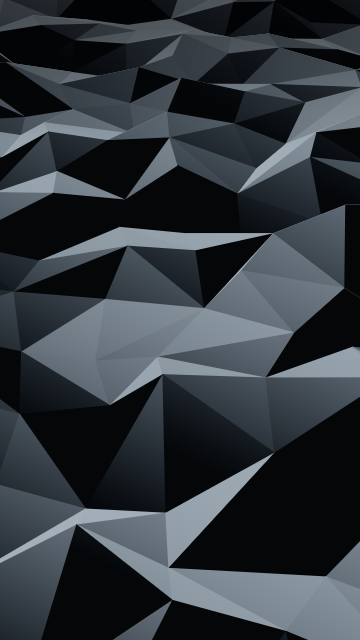
Give the GLSL for this background, as a Shadertoy shader.

```glsl
// Low-poly night terrain: a jittered triangle mesh with rolling ridges, seen in
// perspective. Each pixel paints the nearby facets from far to near, flat shaded
// by slope with light coming from behind the ridges.

const vec2 CELL = vec2(0.2, 0.12);   // mesh spacing: across, into the distance
const int ROWS = 24;
const float NEAR = 0.84;
const float EYE = 1.5;               // eye height, also the horizon on screen

vec3 hash3(vec2 id) {
    vec3 q = fract(id.xyx * vec3(0.1031, 0.1030, 0.0973));
    q += dot(q, q.yxz + 33.33);
    return fract((q.xxy + q.yzz) * q.zyx);
}

// Mesh vertex as (across, height, distance).
vec3 meshVertex(vec2 id) {
    vec3 r = hash3(id + 57.0) - 0.5;
    vec2 g = (id + 0.62 * r.xy) * CELL + vec2(0.0, NEAR);
    float ridge = 0.042 * sin(19.6 * g.y - 0.15 + 1.1 * sin(5.0 * g.x + 0.7));
    float swell = 0.035 * sin(7.0 * g.x - 5.0 * g.y + 1.0);
    return vec3(g.x, ridge + swell + 0.08 * r.z, g.y);
}

vec2 project(vec3 v) {
    return vec2(v.x / v.z, EYE - (EYE - v.y) / v.z);
}

float cross2(vec2 a, vec2 b) { return a.x * b.y - a.y * b.x; }

// Squared distance to an edge, and the signed side of it.
vec2 edgeDistance(vec2 p, vec2 a, vec2 b, float winding) {
    vec2 e = b - a, w = p - a;
    vec2 off = w - e * clamp(dot(w, e) / max(dot(e, e), 1e-9), 0.0, 1.0);
    return vec2(dot(off, off), winding * cross2(e, w));
}

float triangleDistance(vec2 p, vec2 a, vec2 b, vec2 c) {
    float winding = sign(cross2(b - a, c - a));
    vec2 d = min(min(edgeDistance(p, a, b, winding),
                     edgeDistance(p, b, c, winding)),
                     edgeDistance(p, c, a, winding));
    return -sqrt(d.x) * sign(d.y);
}

// Steel blue ramp: a long black toe, then a steady climb to pale grey.
vec3 steel(float light) {
    float t = 1.0 / (1.0 + exp(-1.7 * light));
    float v = pow(max(t - 0.38, 0.0) / 0.62, 1.25);
    return vec3(0.015, 0.023, 0.031)
         + vec3(0.63, 0.67, 0.70) * pow(vec3(v), vec3(1.04, 0.98, 0.92));
}

void paintFacet(inout vec3 color, vec2 p, float pixel, vec3 A, vec3 B, vec3 C) {
    vec2 a = project(A), b = project(B), c = project(C);
    float cover = clamp(1.0 - triangleDistance(p, a, b, c) / pixel, 0.0, 1.0);
    if (cover <= 0.0) return;

    vec3 n = cross(B - A, C - A);
    vec2 slope = clamp(-n.xz / (n.y + 1e-7), -2.0, 2.0);
    float depth = (A.z + B.z + C.z) / 3.0;
    // Slopes facing the eye fill more of the view, so lift the light with depth.
    float light = (dot(slope, vec2(0.5, -0.8)) + 0.14 * depth) / 0.4;
    // Soft sheen across each facet.
    light += dot(p - (a + b + c) / 3.0, vec2(1.5, 3.0));
    color = mix(color, steel(light), cover);
}

void mainImage(out vec4 fragColor, in vec2 fragCoord) {
    float pixel = 1.0 / iResolution.y;
    vec2 p = fragCoord * pixel;
    p.x -= 0.5 * iResolution.x * pixel;
    vec3 color = vec3(0.015, 0.023, 0.031);

    for (int row = ROWS - 1; row >= 0; row--) {
        float z = NEAR + (float(row) + 0.5) * CELL.y;
        // Skip rows that cannot reach this height on screen.
        if (abs(p.y - EYE + EYE / z) > 0.17 / z + 0.22 / (z * z)) continue;
        float column = floor(p.x * z / CELL.x);

        for (int k = -1; k <= 1; k++) {
            vec2 id = vec2(column + float(k), float(row));
            vec3 nearL = meshVertex(id);
            vec3 nearR = meshVertex(id + vec2(1, 0));
            vec3 farL = meshVertex(id + vec2(0, 1));
            vec3 farR = meshVertex(id + vec2(1, 1));
            // Random diagonal; the farther half goes first.
            if (hash3(id + 211.0).x < 0.5) {
                paintFacet(color, p, pixel, nearR, farL, farR);
                paintFacet(color, p, pixel, nearL, nearR, farL);
            } else {
                paintFacet(color, p, pixel, nearL, farL, farR);
                paintFacet(color, p, pixel, nearL, nearR, farR);
            }
        }
    }

    // Fade into the dark distance.
    color *= 1.0 - 0.45 * smoothstep(0.75, 1.0, p.y);
    fragColor = vec4(color, 1.0);
}
```
